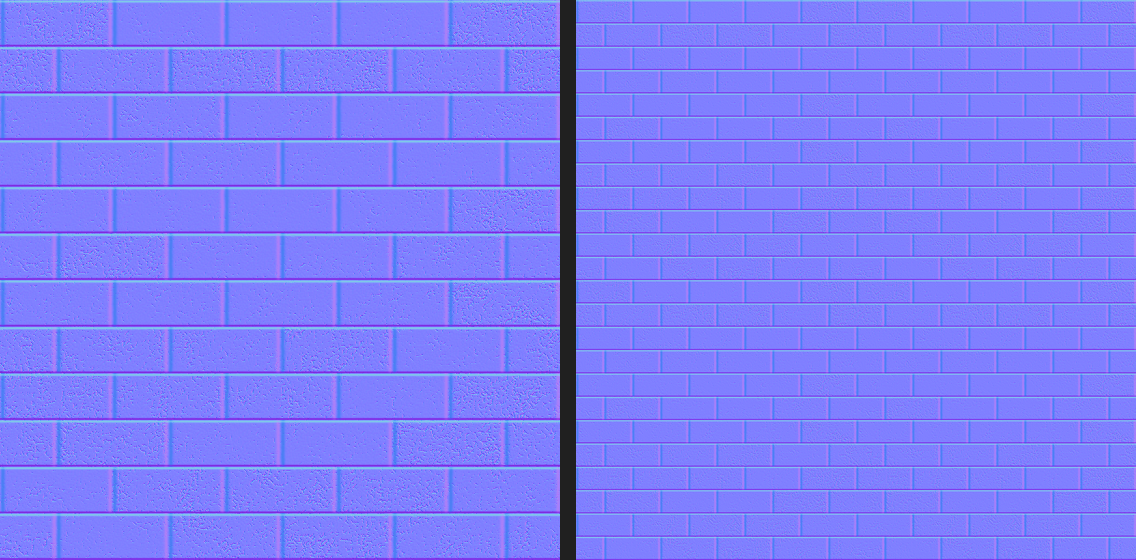
Left: one tile. Right: repeated 2 by 2.
Reproduce this texture map procedurally as a Shadertoy shader.

```glsl
// Tangent-space normal map of a running-bond brick wall with bevelled joints.
// Joint slopes are smooth bumps around each joint line; pitted grain, whose
// strength varies per brick, comes from wrapping gradient noise.

#define BRICKS vec2(5.0, 12.0)      // repeats across and down (even rows)
#define SIDE_SLOPE vec2(0.36, 0.46) // right and left brick edges
#define SIDE_SHIFT vec2(0.0030, 0.0050)
#define SIDE_WIDTH 0.0038
#define BED_SLOPE vec2(0.95, 0.72)  // bottom and top brick edges
#define BED_SHIFT vec2(0.0017, 0.0026)
#define BED_WIDTH vec2(0.0017, 0.0021)
#define GRAIN_SLOPE 0.42
#define GRAIN_CELLS 130.0
#define GRAIN_STEP 0.0013
#define PATCH_CELLS 22.0
#define EDGE_WOBBLE 0.0009

float hash(vec2 cell) {
    uvec2 q = uvec2(ivec2(cell)) * uvec2(1597u, 3812u) + 7919u;
    uint h = (q.x ^ (q.y << 9)) * 26699u;
    h = (h ^ (h >> 15)) * 73939u;
    h = (h ^ (h >> 13)) * 51787u;
    return float((h ^ (h >> 16)) & 65535u) / 65536.0;
}

// Dot product of a random unit gradient with the offset from its lattice point
float corner(vec2 cell, vec2 offset, float period) {
    float angle = 6.28319 * hash(mod(cell, period));
    return dot(vec2(cos(angle), sin(angle)), offset);
}

// Gradient noise that wraps after period cells
float gradientNoise(vec2 uv, float period) {
    vec2 p = uv * period;
    vec2 i = floor(p), f = p - i;
    vec2 w = f * f * f * (f * (f * 6.0 - 15.0) + 10.0);
    vec2 e = vec2(1.0, 0.0);
    float low = mix(corner(i, f, period), corner(i + e, f - e, period), w.x);
    float high = mix(corner(i + e.yx, f - e.yx, period),
                     corner(i + e.xx, f - e.xx, period), w.x);
    return mix(low, high, w.y);
}

// Surface height: soft unevenness with pits that multiply as roughness rises
float grainHeight(vec2 uv, float roughness) {
    float n = 0.6 * gradientNoise(uv, GRAIN_CELLS)
            + 0.7 * gradientNoise(uv, GRAIN_CELLS * 2.0);
    float threshold = mix(0.35, -0.05, roughness);
    float pits = smoothstep(threshold, threshold + 0.35, n);
    return -(0.5 * n + pits) * mix(0.4, 1.0, roughness);
}

// Smooth bump, never narrower than about a pixel
float bump(float d, float width) {
    float x = d / max(width, 0.7 / iResolution.y);
    return exp(-x * x);
}

void mainImage(out vec4 fragColor, in vec2 fragCoord) {
    vec2 uv = fragCoord / iResolution.xy;

    // Brick layout: every other row moves by half a brick
    vec2 p = uv * BRICKS;
    float row = floor(p.y);
    p.x += 0.5 * (1.0 - mod(row, 2.0));
    vec2 brick = vec2(mod(floor(p.x), BRICKS.x), row);

    // Signed distance to the nearest joint lines, in canvas units
    vec2 d = (fract(p + 0.5) - 0.5) / BRICKS;
    d.x += EDGE_WOBBLE * gradientNoise(uv, 96.0);

    // Bevels on either side of the joints
    float right = bump(d.x + SIDE_SHIFT.x, SIDE_WIDTH);
    float left = bump(d.x - SIDE_SHIFT.y, SIDE_WIDTH);
    float bottom = bump(d.y - BED_SHIFT.x, BED_WIDTH.x);
    float top = bump(d.y + BED_SHIFT.y, BED_WIDTH.y);
    float side = max(right, left), bed = max(bottom, top);
    vec2 slope = vec2(SIDE_SLOPE.x * right - SIDE_SLOPE.y * left,
                      BED_SLOPE.y * top - BED_SLOPE.x * bottom);
    slope *= 1.0 - vec2(0.6 * bed, 0.25 * side);

    // Grain: a strength per brick, broken into patches, faded in the joints
    float roughness = clamp(0.1 + 0.75 * hash(brick + 31.0)
                    + 0.7 * gradientNoise(uv, PATCH_CELLS), 0.0, 1.0);
    vec2 e = vec2(GRAIN_STEP, 0.0);
    float h = grainHeight(uv, roughness);
    vec2 rise = vec2(grainHeight(uv + e, roughness),
                     grainHeight(uv + e.yx, roughness)) - h;
    slope -= GRAIN_SLOPE * rise * (1.0 - 0.75 * max(side, bed));

    // Encode the unit normal as colour
    vec3 normal = normalize(vec3(slope, 1.0));
    fragColor = vec4(normal * 0.5 + 0.5, 1.0);
}
```
